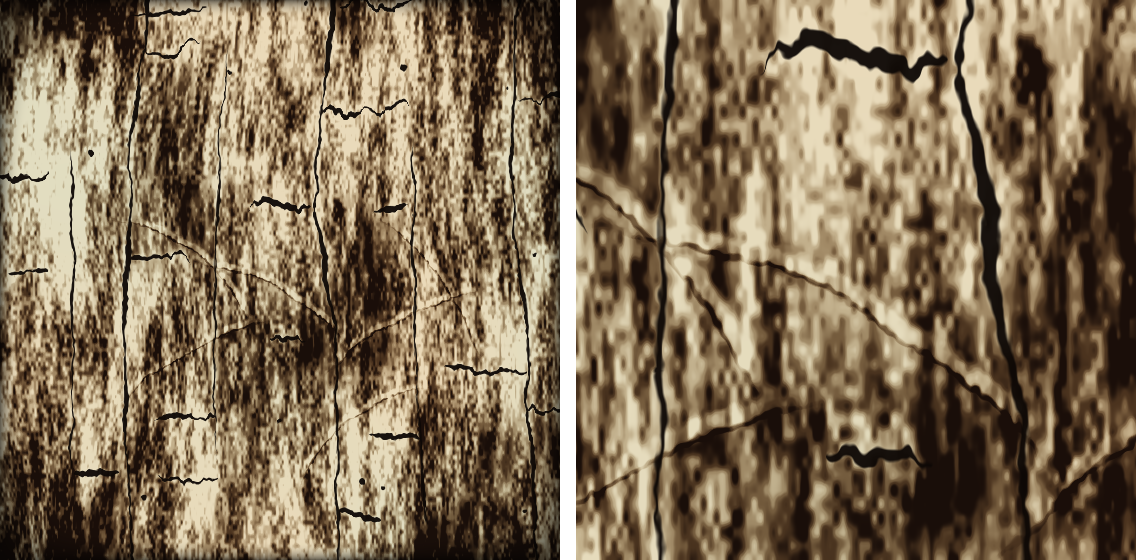
Left, the full canvas; right, a detail of the centre.
This texture is drawn by a three.js fragment shader. Its source:

```glsl
#define SEAMS 6
#define CHECKS 18
#define SCRATCHES 6
#define HOLES 12
#define SEAM_WIDTH 0.0042
#define CHECK_WIDTH 0.0052
#define SOFT 0.0012
#define RIM_REACH 0.011
#define RIM_GAIN 0.85
#define CONTRAST 1.75
#define VIGNETTE 0.6

varying vec2 vUv;

const vec3 PITCH = vec3(0.10, 0.055, 0.035);
const vec3 UMBER = vec3(0.29, 0.20, 0.12);
const vec3 BROWN = vec3(0.46, 0.36, 0.24);
const vec3 TAN   = vec3(0.63, 0.54, 0.40);
const vec3 SAND  = vec3(0.76, 0.69, 0.55);
const vec3 BONE  = vec3(0.90, 0.86, 0.74);
const vec3 VOID  = vec3(0.05, 0.03, 0.02);

float hash(vec2 p) {
  vec3 q = fract(p.xyx * 0.1031);
  q += dot(q, q.yzx + 33.33);
  return fract((q.x + q.y) * q.z);
}

float noise(vec2 p) {
  vec2 i = floor(p), f = fract(p);
  f = f * f * (3.0 - 2.0 * f);
  return mix(mix(hash(i), hash(i + vec2(1, 0)), f.x),
             mix(hash(i + vec2(0, 1)), hash(i + vec2(1, 1)), f.x), f.y);
}

// Noise with zero mean and roughly unit deviation
float grain(vec2 p) { return (noise(p + 17.0) - 0.5) / 0.2145; }

float fill(float d, float w) {
  return (1.0 - smoothstep(w - SOFT, w + SOFT, d)) * smoothstep(0.0, SOFT, w);
}

float rim(float d, float w) {
  return exp(-max(d - w, 0.0) / RIM_REACH) * smoothstep(0.0, 2.0 * SOFT, w);
}

// Wandering x position of a long vertical seam
float seamX(float id, float y) {
  float x = (id + 0.5 + 0.5 * (hash(vec2(id, 3.0)) - 0.5)) / float(SEAMS);
  x += 0.06 * (noise(vec2(y * 3.0, id * 7.0 + 2.0)) - 0.5);
  return x + 0.009 * (noise(vec2(y * 24.0, id * 5.0 + 40.0)) - 0.5);
}

// Each crack function returns darkness in x and pale rim in y
vec2 seam(vec2 uv, float id) {
  float lo = 0.6 * hash(vec2(id, 11.0)) - 0.2;
  float hi = 1.2 - 0.5 * hash(vec2(id, 12.0));
  float taper = smoothstep(lo, lo + 0.1, uv.y) * (1.0 - smoothstep(hi - 0.1, hi, uv.y));
  float strong = mod(id, 2.0);
  taper = mix(0.55 * taper, 1.0, strong);
  float n = noise(vec2(uv.y * 11.0, id * 9.0 + 70.0));
  float w = SEAM_WIDTH * taper * (0.4 + 0.9 * n * n);
  float d = abs(uv.x - seamX(id, uv.y));
  return vec2(fill(d, w), rim(d, w));
}

vec2 check(vec2 uv, float id) {
  float k = mod(id, float(SEAMS));
  float y = (floor(id / float(SEAMS)) + hash(vec2(id, 21.0))) / 3.0;
  float halfLen = mix(0.03, 0.085, hash(vec2(id, 22.0)));
  float side = hash(vec2(id, 23.0)) < 0.4 ? -1.0 : 1.0;
  float gap = 0.06 * max(hash(vec2(id, 24.0)) * 2.0 - 1.0, 0.0);
  vec2 p = uv - vec2(seamX(k, y) + side * (halfLen + gap), y);
  float jag = 0.3 + hash(vec2(id, 25.0));
  p.y -= p.x * 0.3 * (hash(vec2(id, 26.0)) - 0.4);
  p.y -= jag * 0.026 * (noise(vec2(p.x * 32.0 + 50.0, id * 3.0)) - 0.5);
  p.y -= jag * 0.011 * (noise(vec2(p.x * 110.0 + 90.0, id * 3.0)) - 0.5);
  float across = p.x * p.x / (halfLen * halfLen);
  float taper = sqrt(max(1.0 - across * across, 0.0));
  float w = CHECK_WIDTH * taper * (0.25 + 0.9 * noise(vec2(p.x * 38.0 + 20.0, id * 5.0)));
  float d = length(vec2(max(abs(p.x) - halfLen, 0.0), p.y));
  return vec2(fill(d, w), rim(d, w));
}

vec2 hole(vec2 uv, float id) {
  vec2 c = vec2(hash(vec2(id, 31.0)), hash(vec2(id, 32.0)));
  float w = mix(0.0025, 0.006, hash(vec2(id, 33.0)));
  float d = length(uv - c);
  return vec2(fill(d, w), 0.6 * rim(d, w));
}

// Shallow bent scratch: pale band with a thin dark edge
float scratch(vec2 uv, float id) {
  vec2 p = uv - mix(vec2(0.12, 0.2), vec2(0.88, 0.6), vec2(hash(vec2(id, 41.0)), hash(vec2(id, 42.0))));
  float a = (mod(id, 2.0) * 2.0 - 1.0) * mix(0.45, 0.95, hash(vec2(id, 43.0)));
  p = vec2(cos(a) * p.x + sin(a) * p.y, cos(a) * p.y - sin(a) * p.x);
  p.y += 2.2 * hash(vec2(id, 44.0)) * p.x * p.x + 0.008 * (noise(vec2(p.x * 25.0 + 60.0, id)) - 0.5);
  float gate = 1.0 - smoothstep(0.08, 0.17, abs(p.x));
  float worn = 0.35 + 0.65 * noise(p * 45.0 + 80.0);
  float band = 1.0 - smoothstep(0.002, 0.008, abs(p.y));
  float edge = 1.0 - smoothstep(0.0006, 0.0024, abs(p.y + 0.006));
  return gate * worn * (1.3 * band - 1.4 * edge);
}

vec3 woodRamp(float t) {
  vec3 c = mix(PITCH, UMBER, smoothstep(0.07, 0.235, t));
  c = mix(c, BROWN, smoothstep(0.235, 0.435, t));
  c = mix(c, TAN, smoothstep(0.435, 0.63, t));
  c = mix(c, SAND, smoothstep(0.63, 0.80, t));
  return mix(c, BONE, smoothstep(0.80, 0.95, t));
}

void main() {
  // Weathered vertical grain, from broad patches to speckle
  vec2 g = vUv + vec2(0.025 * noise(vUv * vec2(5.0, 3.0)), 0.0);
  float streak = grain(g * vec2(48.0, 8.0));
  float speck = grain(g * vec2(270.0, 120.0));
  float tone = 0.42 * grain(g * vec2(6.0, 3.0)) + 0.40 * grain(g * vec2(17.0, 5.0) + 31.0)
             + 0.42 * streak + 0.46 * grain(g * vec2(125.0, 24.0)) + 0.48 * speck;
  // Dark stains with streaky borders
  float stain = noise(g * vec2(9.0, 5.0) + 53.0) + 0.07 * streak + 0.04 * speck;
  tone += 0.12 - 0.9 * smoothstep(0.68, 0.86, stain);
  // Bright middle and darker borders
  vec2 r = vUv - vec2(0.47, 0.54);
  tone += 1.9 * (0.19 - dot(r, r));
  // Cracks, holes and scratches, roughened by the grain
  vec2 rough = vUv + 0.0008 * vec2(speck, grain(vUv * 190.0));
  vec2 crack = vec2(0.0);
  for (int i = 0; i < SEAMS; i++) crack = max(crack, seam(rough, float(i)));
  for (int i = 0; i < CHECKS; i++) crack = max(crack, check(rough, float(i)));
  for (int i = 0; i < HOLES; i++) crack = max(crack, hole(rough, float(i)));
  for (int i = 0; i < SCRATCHES; i++) tone += scratch(rough, float(i));
  tone += RIM_GAIN * crack.y;
  // Logistic curve spreads the tones evenly over the ramp
  vec3 color = woodRamp(1.0 / (1.0 + exp(-CONTRAST * tone)));
  float warmth = noise(vUv * vec2(4.0, 3.0) + 9.0) - 0.5;
  color *= 1.0 + warmth * vec3(0.06, -0.02, -0.06);
  color = mix(color, VOID, 0.95 * crack.x);
  vec2 b = vUv * (1.0 - vUv);
  float border = smoothstep(0.0, 0.35, sqrt(16.0 * b.x * b.y));
  gl_FragColor = vec4(color * mix(1.0 - VIGNETTE, 1.0, border), 1.0);
}
```
